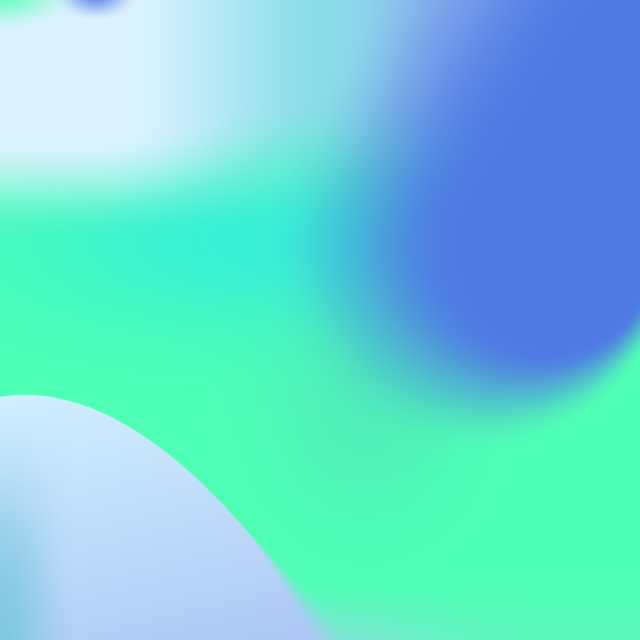
Reproduce this background procedurally as a Shadertoy shader.

```glsl
// A soft mesh-like gradient: a pale sky band and a large blue glow over mint green,
// with a crisp pale hill in the lower left. Layers are blended back to front using
// smooth ramps, Gaussian glows, a soft capsule and a curved height line.

const vec3 MINT       = vec3(0.31, 1.00, 0.71);
const vec3 AQUA       = vec3(0.20, 0.93, 0.86);
const vec3 TEAL       = vec3(0.32, 0.80, 0.76);
const vec3 ICE        = vec3(0.86, 0.95, 1.00);
const vec3 CYAN       = vec3(0.54, 0.87, 0.91);
const vec3 PERIWINKLE = vec3(0.55, 0.69, 0.93);
const vec3 BLUE       = vec3(0.31, 0.48, 0.89);
const vec3 HILL_TOP   = vec3(0.82, 0.94, 1.00);
const vec3 HILL_BASE  = vec3(0.68, 0.79, 0.96);
const vec3 HILL_SIDE  = vec3(0.48, 0.78, 0.87);
const vec3 HAZE       = vec3(0.60, 0.84, 0.90);

const vec2  BLUE_START = vec2(0.794, 0.622);  // axis of the blue glow
const vec2  BLUE_END   = vec2(1.029, 1.000);
const float BLUE_INNER = 0.156;               // fully blue inside this radius
const float BLUE_OUTER = 0.325;               // faded out beyond this radius
const vec2  HILL_PEAK  = vec2(0.039, 0.383);
const float HILL_CURVE = 2.0;
const float HILL_FLARE = 0.384;               // straightens the far slope

float gaussian(vec2 p, vec2 centre, vec2 spread) {
    vec2 q = (p - centre) / spread;
    return exp(-0.5 * dot(q, q));
}

// One at the centre of an ellipse, zero at its rim.
float softEllipse(vec2 p, vec2 centre, vec2 radii) {
    return 1.0 - smoothstep(0.0, 1.0, length((p - centre) / radii));
}

// Capsule glow whose falloff is wide on the left and tight on the right.
float blueGlow(vec2 p) {
    vec2 axis = BLUE_END - BLUE_START;
    float along = clamp(dot(p - BLUE_START, axis) / dot(axis, axis), 0.0, 1.0);
    vec2 offset = p - BLUE_START - along * axis;
    float dist = length(offset);
    float side = offset.x / max(dist, 1e-4);
    float inner = BLUE_INNER + 0.078 * side;
    float outer = BLUE_OUTER - 0.065 * side;
    return 1.0 - smoothstep(inner, outer, dist);
}

// Pale band, with small green and blue glows in its upper left corner.
vec3 skyColor(vec2 p) {
    vec3 sky = mix(ICE, CYAN, smoothstep(0.18, 0.52, p.x));
    sky = mix(sky, PERIWINKLE, smoothstep(0.495, 0.73, p.x));
    sky = mix(sky, MINT, 0.85 * softEllipse(p, vec2(0.0, 1.013), vec2(0.13, 0.065)));
    return mix(sky, BLUE, 0.85 * softEllipse(p, vec2(0.15, 1.01), vec2(0.07, 0.045)));
}

// Approximate signed distance to the hill line, positive inside.
float hillDepth(vec2 p) {
    float u = p.x - HILL_PEAK.x;
    float flare = 1.0 + HILL_FLARE * u;
    float height = HILL_PEAK.y - HILL_CURVE * u * u / flare;
    float slope = HILL_CURVE * u * (2.0 + HILL_FLARE * u) / (flare * flare);
    return (height - p.y) / sqrt(1.0 + slope * slope);
}

vec3 hillColor(vec2 p) {
    float descent = (HILL_PEAK.y - p.y) / HILL_PEAK.y;
    float shade = clamp(0.8 * descent + 0.5 * p.x, 0.0, 1.0);
    float side = (1.0 - smoothstep(0.0, 0.125, p.x)) * smoothstep(0.0, 1.0, descent);
    return mix(mix(HILL_TOP, HILL_BASE, shade), HILL_SIDE, 0.9 * side);
}

void mainImage(out vec4 fragColor, in vec2 fragCoord) {
    vec2 p = fragCoord / iResolution.xy;

    // Mint ground with an aqua band and a faint teal shade
    vec3 color = mix(MINT, AQUA, 0.85 * gaussian(p, vec2(0.43, 0.622), vec2(0.286, 0.10)));
    color = mix(color, TEAL, 0.32 * gaussian(p, vec2(0.573, 0.375), vec2(0.104, 0.13)));

    // Sky band, its lower edge rising and softening to the right
    float drift = smoothstep(0.13, 0.52, p.x);
    float horizon = 0.707 + 0.046 * drift;
    float blur = 0.08 + 0.024 * drift;
    color = mix(color, skyColor(p), smoothstep(horizon - blur, horizon + blur, p.y));

    color = mix(color, BLUE, blueGlow(p));

    // Haze along the bottom, strongest beside the hill
    float haze = 0.2 + 0.6 * gaussian(p, vec2(0.49, p.y), vec2(0.13, 1.0));
    color = mix(color, HAZE, haze * (1.0 - smoothstep(-0.03, 0.10, p.y)));

    // Hill, with an edge that blurs toward its foot
    float pixel = 1.0 / min(iResolution.x, iResolution.y);
    float softness = max(pixel, mix(0.0012, 0.025, smoothstep(0.38, 0.50, p.x)));
    color = mix(color, hillColor(p), smoothstep(-softness, softness, hillDepth(p)));

    fragColor = vec4(color, 1.0);
}
```
